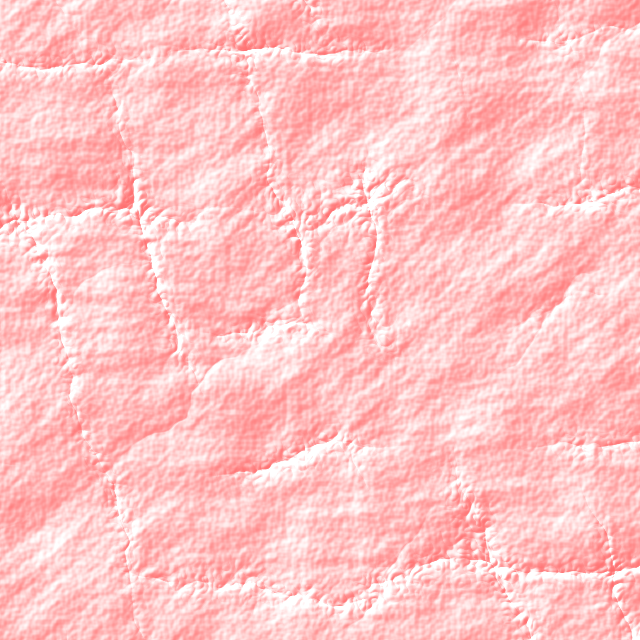
Give the GLSL for this texture, as a three.js fragment shader.

```glsl
varying vec2 vUv;

const vec2 LIGHT = vec2(-0.75, 0.66);
const float SAMPLE_STEP = 0.0014;
const float BASE_TONE = 0.768;
const float TONE_RANGE = 0.36;
const float DUST = 0.035;

// Crack profiles: depth, width of the shaded side, width of the lit side
const vec3 LEDGE = vec3(0.0085, 0.030, 0.013);
const vec3 FAULT = vec3(0.0065, 0.020, 0.010);
const vec3 FOLD = vec3(0.0060, 0.045, 0.028);
const vec2 LEDGE_NORMAL = vec2(-0.06, 0.998);
const vec2 FAULT_NORMAL = vec2(-0.95, -0.31);
const vec2 FOLD_NORMAL = vec2(-0.64, 0.77);
const float LEDGE_SPACING = 0.19;
const float FAULT_SPACING = 0.17;
const float FOLD_SPACING = 0.23;

// Slope strength of each surface layer
const float SWELL = 0.065;
const float STRIAE = 0.065;
const float GRAIN = 0.085;
const float RUBBLE = 0.30;
const float RUBBLE_REACH = 0.016;

float hash(vec2 p) {
  vec3 q = fract(p.xyx * 0.1031);
  q += dot(q, q.yzx + 33.33);
  return fract((q.x + q.y) * q.z);
}

float corner(vec2 cell, vec2 offset) {
  float angle = 6.2832 * hash(cell);
  return dot(vec2(cos(angle), sin(angle)), offset);
}

float gradientNoise(vec2 p) {
  vec2 i = floor(p);
  vec2 f = p - i;
  vec2 u = f * f * f * (f * (f * 6.0 - 15.0) + 10.0);
  vec2 e = vec2(1.0, 0.0);
  float low = mix(corner(i, f), corner(i + e.xy, f - e.xy), u.x);
  float high = mix(corner(i + e.yx, f - e.yx), corner(i + e.xx, f - e.xx), u.x);
  return mix(low, high, u.y);
}

float fbm(vec2 p) {
  float sum = 0.0;
  float amplitude = 1.0;
  for (int i = 0; i < 4; i++) {
    sum += amplitude * gradientNoise(p);
    p = p * 2.6 + 17.3;
    amplitude *= 0.38;
  }
  return sum;
}

// Noise of a given slope, whatever its frequency
float relief(vec2 p, float frequency, float slope) {
  return gradientNoise(p * frequency) * slope / frequency;
}

// Streaks drawn out at right angles to the normal
float streaks(vec2 p, vec2 normal, float frequency, float slope) {
  vec2 q = vec2(dot(p, vec2(normal.y, -normal.x)) * 0.22, dot(p, normal));
  return relief(q, frequency, slope);
}

// Parallel cracks that open and close along their length
float cracks(vec2 p, vec2 normal, float spacing, vec3 profile, float seed, inout float debris) {
  float across = dot(p, normal) / spacing;
  float along = dot(p, vec2(normal.y, -normal.x));
  float height = 0.0;
  for (int k = -1; k <= 1; k++) {
    float id = floor(across) + float(k);
    float centre = id + 0.5 + 0.5 * (hash(vec2(id, seed)) - 0.5);
    float side = (across - centre) * spacing;
    float opening = smoothstep(-0.12, 0.32, gradientNoise(vec2(along * 3.1, id * 7.37 + seed)));
    float width = side > 0.0 ? profile.y : profile.z;
    height -= profile.x * opening * exp(-abs(side) / width);
    debris += opening * exp(-abs(side) / RUBBLE_REACH);
  }
  return height;
}

float rockHeight(vec2 p, out float debris) {
  vec2 bend = vec2(fbm(p * 3.2 + 4.7), fbm(p * 3.2 + 31.9));
  vec2 broken = p + 0.085 * bend;
  debris = 0.0;
  float height = cracks(broken, LEDGE_NORMAL, LEDGE_SPACING, LEDGE, 3.4, debris);
  height += cracks(broken, FAULT_NORMAL, FAULT_SPACING, FAULT, 11.6, debris);
  float softEdge = 0.0;
  height += cracks(broken, FOLD_NORMAL, FOLD_SPACING, FOLD, 23.1, softEdge);

  // Broad swells and fine bedding
  height += relief(p + 2.3, 5.0, SWELL) + relief(p + 8.1, 13.0, SWELL);
  vec2 bedded = p + 0.05 * gradientNoise(p * 3.0 + 9.2);
  float level = smoothstep(-0.15, 0.25, gradientNoise(p * 2.4 + 52.0));
  float slanted = streaks(bedded, FOLD_NORMAL, 26.0, STRIAE) + streaks(bedded, FOLD_NORMAL, 64.0, STRIAE);
  float flatBeds = streaks(bedded, LEDGE_NORMAL, 22.0, STRIAE) + streaks(bedded, LEDGE_NORMAL, 55.0, STRIAE);
  height += mix(slanted, flatBeds, level);

  // Grain, and chips along the cracks
  height += relief(p + 1.7, 58.0, GRAIN * 0.7) + relief(p + 5.3, 125.0, GRAIN);
  float chips = abs(relief(p, 34.0, RUBBLE)) + abs(relief(p + 3.9, 73.0, RUBBLE));
  return height + chips * min(debris, 1.2);
}

void main() {
  float debris;
  float awayHeight = rockHeight(vUv - LIGHT * SAMPLE_STEP, debris);
  float nearHeight = rockHeight(vUv + LIGHT * SAMPLE_STEP, debris);
  float shade = (awayHeight - nearHeight) / (2.0 * SAMPLE_STEP) + DUST * min(debris, 1.0);
  float tone = BASE_TONE + shade * inversesqrt(1.0 + pow(abs(shade) / TONE_RANGE, 2.0));
  gl_FragColor = vec4(1.0, vec2(clamp(tone, 0.0, 1.0)), 1.0);
}
```
